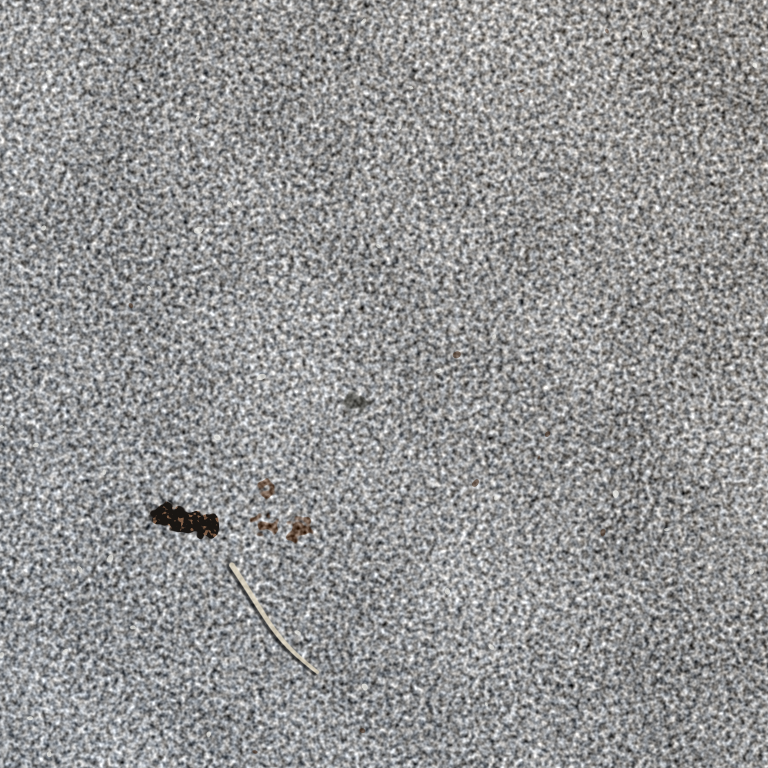
This texture is drawn by a WebGL 1 fragment shader. Its source:

```glsl
precision highp float;
// Weathered grey asphalt with fine grain, pale chips, a charred stain and a dry twig.

#define MEAN_TONE 0.583
#define GRAIN_FREQ 122.0
#define GRAIN_CONTRAST 0.60
#define PATCH_CONTRAST 0.10
#define COLOR_JITTER 0.035
#define CHIP_GRID 22.0
#define CHIP_SHARE 0.11
#define CHIP_RADIUS 0.0052
#define PALE vec3(0.88, 0.88, 0.86)
#define CHAR vec3(0.10, 0.085, 0.075)
#define RUST vec3(0.38, 0.28, 0.21)
#define TWIG vec3(0.83, 0.80, 0.73)

uniform vec2 u_resolution;

vec2 hash2(vec2 p) {
  vec3 q = fract(p.xyx * vec3(0.1031, 0.1030, 0.0973));
  q += dot(q, q.yzx + 33.33);
  return fract((q.xx + q.yz) * q.zy);
}

float cornerSlope(vec2 cell, vec2 offset) {
  float angle = 6.2832 * hash2(cell).x;
  return dot(vec2(cos(angle), sin(angle)), offset);
}

float gradientNoise(vec2 p) {
  vec2 i = floor(p), f = p - i;
  vec2 w = f * f * f * (f * (f * 6.0 - 15.0) + 10.0);
  vec2 e = vec2(1.0, 0.0);
  float low = mix(cornerSlope(i, f), cornerSlope(i + e, f - e), w.x);
  float high = mix(cornerSlope(i + e.yx, f - e.yx), cornerSlope(i + 1.0, f - 1.0), w.x);
  return mix(low, high, w.y);
}

vec2 rotate(vec2 p, float a) {
  return vec2(cos(a) * p.x - sin(a) * p.y, sin(a) * p.x + cos(a) * p.y);
}

// Three rotated layers hide the lattice of each one.
float grain(vec2 p) {
  p *= GRAIN_FREQ;
  return 0.75 * gradientNoise(rotate(p, 0.4) + 300.0)
       + 0.60 * gradientNoise(rotate(p, 1.3) * 1.5 + 500.0)
       + 0.40 * gradientNoise(rotate(p, 2.2) * 2.1 + 700.0);
}

float cover(float d, float soft) {
  return 1.0 - smoothstep(-soft, soft, d);
}

float capsule(vec2 p, vec2 a, vec2 b, float r) {
  vec2 ab = b - a;
  float t = clamp(dot(p - a, ab) / dot(ab, ab), 0.0, 1.0);
  return length(p - a - ab * t) - r;
}

// Distance to a gently bowed, tapering twig.
float twig(vec2 p) {
  vec2 start = vec2(0.302, 0.264), along = vec2(0.624, -0.781);
  float span = 0.178;
  vec2 q = vec2(dot(p - start, along), dot(p - start, vec2(along.y, -along.x)));
  float t = clamp(q.x / span, 0.0, 1.0);
  float bow = 0.009 * sin(3.1416 * t) - 0.002 * sin(6.2832 * t);
  return length(vec2(q.x - t * span, q.y - bow)) - mix(0.0036, 0.0024, t);
}

// Scattered chips: x is the cover of pale ones, y of dark pits.
vec2 chips(vec2 p, float wobble, float soft) {
  vec2 sum = vec2(0.0);
  vec2 cell = floor(p * CHIP_GRID);
  for (int y = -1; y <= 1; y++) {
    for (int x = -1; x <= 1; x++) {
      vec2 id = cell + vec2(float(x), float(y));
      vec2 kind = hash2(id + 91.0);
      vec2 d = rotate(p - (id + hash2(id + 17.0)) / CHIP_GRID, 6.2832 * kind.y);
      float r = CHIP_RADIUS * mix(0.45, 1.0, kind.y);
      float c = cover(length(d * vec2(1.0, 1.5)) - r + 0.004 * wobble, soft);
      c *= step(kind.x, CHIP_SHARE);
      sum = max(sum, c * (kind.x < CHIP_SHARE * 0.8 ? vec2(1.0, 0.0) : vec2(0.0, 1.0)));
    }
  }
  return sum;
}

void main() {
  vec2 p = gl_FragCoord.xy / u_resolution.y;
  float soft = max(0.0012, 0.8 / u_resolution.y);
  float speck = grain(p);
  float wobble = gradientNoise(p * 85.0 + 40.0);

  // Grey ground with broad patches and a slight warm to cool drift
  float patches = gradientNoise(p * 4.0 + 7.0) + 0.7 * gradientNoise(rotate(p, 0.6) * 13.0 + 60.0);
  float tone = MEAN_TONE + GRAIN_CONTRAST * speck + PATCH_CONTRAST * patches;
  float warmth = 0.012 * (p.x + p.y - 1.15) + COLOR_JITTER * gradientNoise(p * 110.0 + 200.0);
  vec3 color = vec3(tone) + warmth * vec3(1.0, 0.1, -1.0);

  vec2 chip = chips(p, wobble, soft);
  color = mix(color, PALE + 0.15 * speck, 0.85 * chip.x);
  color = mix(color, RUST * 0.85 + 0.2 * speck, 0.7 * chip.y);

  // Faint dark spot and a group of rusty crumbs
  float spot = length(p - vec2(0.464, 0.475)) - 0.013 + 0.014 * wobble;
  color = mix(color, vec3(0.29, 0.29, 0.27) + 0.3 * speck, 0.8 * cover(spot, 0.004));
  for (int i = 0; i < 3; i++) {
    float a = 2.32 + 1.5 * float(i);
    vec2 center = vec2(0.37, 0.338) + 0.033 * vec2(cos(a), sin(a));
    float crumb = length(p - center) - 0.008 - 0.003 * float(i) + 0.022 * wobble;
    color = mix(color, RUST + 0.45 * speck, 0.85 * cover(crumb, 0.003));
  }

  // Charred stain with brown flecks
  float stain = capsule(p, vec2(0.212, 0.330), vec2(0.274, 0.315), 0.015) + 0.014 * wobble;
  vec3 burnt = mix(CHAR, RUST * 1.3, smoothstep(0.12, 0.4, speck + 2.0 * (p.x - 0.25)));
  color = mix(color, burnt, cover(stain, 0.002));

  // Twig above its thin shadow
  color *= 1.0 - 0.6 * cover(twig(p + vec2(0.004, 0.002)), 0.002);
  color = mix(color, TWIG + 0.15 * speck, cover(twig(p), soft));

  gl_FragColor = vec4(clamp(color, 0.0, 1.0), 1.0);
}
```
